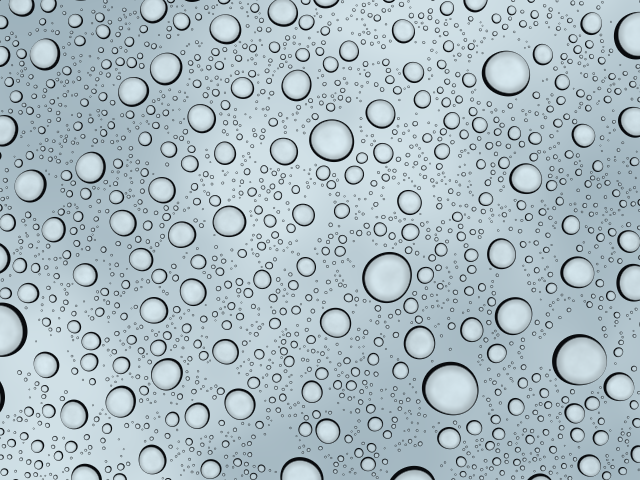
Write a Shadertoy shader that draws this texture.

```glsl
// Round water drops of many sizes on a window pane under a pale cloudy sky
#define LAYERS 6
#define BIG_CELL 0.22
#define CELL_SHRINK 0.55
#define MIN_SIZE 0.16
#define MAX_SIZE 0.285
#define RIM_WIDTH 0.065
#define RIM_LEAN 0.15
#define WOBBLE 0.035
#define SKY_DARK vec3(0.615, 0.695, 0.735)
#define SKY_PALE vec3(0.815, 0.878, 0.903)
#define RIM_INK vec3(0.035, 0.045, 0.055)

// Share of grid cells that hold a drop, from the largest layer to the smallest
const float PRESENCE[LAYERS] = float[](0.42, 0.78, 0.50, 0.55, 0.52, 0.38);

struct Drop { vec2 centre; float radius; float seed; };

float hash(vec2 p) {
    return fract(sin(dot(p, vec2(127.1, 311.7))) * 43758.5);
}

float noise(vec2 p) {
    vec2 i = floor(p), f = fract(p);
    f = f * f * (3.0 - 2.0 * f);
    return mix(mix(hash(i), hash(i + vec2(1, 0)), f.x),
               mix(hash(i + vec2(0, 1)), hash(i + vec2(1, 1)), f.x), f.y);
}

float clouds(vec2 p) {
    float sum = 0.0, weight = 0.53;
    for (int i = 0; i < 4; i++) {
        sum += weight * noise(p);
        p = mat2(1.6, 1.2, -1.2, 1.6) * p + 7.3;
        weight *= 0.5;
    }
    return sum;
}

float cellSize(int layer) { return BIG_CELL * pow(CELL_SHRINK, float(layer)); }

// Each layer has its own turned grid so that rows never line up
mat2 gridTurn(int layer) {
    float a = 0.45 + 0.73 * float(layer);
    return mat2(cos(a), sin(a), -sin(a), cos(a));
}

vec2 cellAt(vec2 p, int layer) { return floor(gridTurn(layer) * p / cellSize(layer)); }

// The one drop of a cell, kept fully inside it; radius 0 where the cell is empty
Drop dropAt(vec2 cell, int layer) {
    vec2 key = cell + 37.7 * float(layer + 1);
    float size = cellSize(layer);
    float ratio = mix(MIN_SIZE, MAX_SIZE, hash(key + 5.1));
    vec2 jitter = vec2(hash(key + 11.3), hash(key + 23.9)) * 2.0 - 1.0;
    vec2 spot = cell + 0.5 + jitter * (0.5 - 1.12 * ratio);
    float present = step(hash(key), PRESENCE[layer]);
    return Drop(spot * size * gridTurn(layer), present * ratio * size, hash(key + 41.7));
}

// True where a drop would touch one of a larger layer
bool isCrowded(Drop drop, int layer) {
    for (int upper = 0; upper < layer; upper++) {
        vec2 cell = cellAt(drop.centre, upper);
        for (int k = 0; k < 9; k++) {
            Drop other = dropAt(cell + vec2(k % 3, k / 3) - 1.0, upper);
            float gap = 1.07 * (drop.radius + other.radius) + 0.002;
            if (other.radius > 0.0 && distance(drop.centre, other.centre) < gap) return true;
        }
    }
    return false;
}

// Distance to a slightly uneven circle
float blob(vec2 q, float radius, float seed) {
    float a = atan(q.y, q.x), phase = 6.283 * seed;
    float bulge = sin(2.0 * a + phase) + 0.4 * sin(3.0 * a + 2.0 * phase);
    return length(q) - radius * (1.0 + WOBBLE * bulge);
}

float cover(float d, float softness) { return clamp(0.5 - d / softness, 0.0, 1.0); }

vec3 paintDrop(vec3 sky, vec2 p, Drop drop, vec2 middle, float pixel) {
    vec2 q = p - drop.centre;
    float r = drop.radius;

    // The clear inside slides away from the middle, so the rim thickens towards it
    vec2 lean = (drop.centre - middle) * RIM_LEAN * r;
    float rim = 0.0010 + RIM_WIDTH * r;
    float outer = blob(q, r, drop.seed);
    float inner = blob(q - lean, r - rim, drop.seed);

    // Bright glass with faint clouds and a dimmer border
    float mist = clouds(q * 1.6 / r + 60.0 * drop.seed);
    float large = smoothstep(0.003, 0.025, r);
    vec3 glass = mix(sky, SKY_PALE, 0.45 + 0.4 * large);
    glass *= 1.0 + 0.12 * large * (mist - 0.45);
    glass *= 1.0 - 0.16 * smoothstep(-0.35 * r, 0.0, inner);

    float ink = mix(0.55, 1.0, smoothstep(0.0015, 0.008, r));
    vec3 colour = mix(mix(sky, RIM_INK, ink), glass, cover(inner, pixel + 0.02 * r));
    return mix(sky, colour, cover(outer, pixel));
}

void mainImage(out vec4 fragColor, in vec2 fragCoord) {
    float pixel = 1.0 / iResolution.y;
    vec2 p = fragCoord * pixel;
    vec2 middle = vec2(0.5 * iResolution.x * pixel, 0.5);

    // Cloudy sky, a little brighter in the middle
    float light = smoothstep(0.16, 0.84, clouds(p * 2.1 + 3.7));
    light += 0.22 * exp(-3.0 * dot(p - middle, p - middle)) - 0.02;
    vec3 colour = mix(SKY_DARK, SKY_PALE, clamp(light, 0.0, 1.0));

    // Drops, largest first
    for (int layer = 0; layer < LAYERS; layer++) {
        Drop drop = dropAt(cellAt(p, layer), layer);
        bool near = distance(p, drop.centre) < 1.06 * drop.radius + pixel;
        if (drop.radius > 0.0 && near && !isCrowded(drop, layer)) {
            colour = paintDrop(colour, p, drop, middle, pixel);
            break;
        }
    }
    fragColor = vec4(colour, 1.0);
}
```
